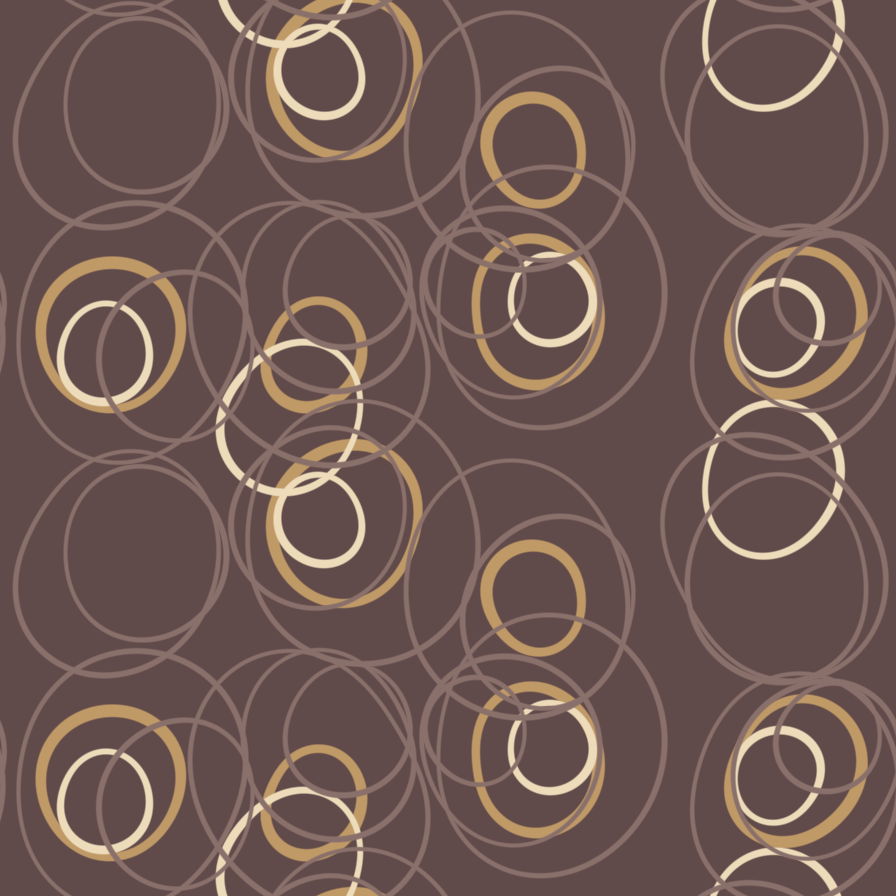
Reproduce this pattern procedurally as a three.js fragment shader.

```glsl
// Draws loose clusters of hand-drawn tan, cream and mauve rings on a dark plum ground.
varying vec2 vUv;

const vec3 PLUM  = vec3(0.38, 0.29, 0.29);
const vec3 MAUVE = vec3(0.54, 0.44, 0.42);
const vec3 TAN   = vec3(0.75, 0.60, 0.40);
const vec3 CREAM = vec3(0.93, 0.86, 0.73);

const float TAU = 6.28319;
const vec2 GRID = vec2(4.0, 4.0);    // clusters across and up the canvas
const vec2 REPEAT = vec2(4.0, 2.0);  // clusters before the pattern repeats
const float SOFT = 0.0012;           // half width of the smoothed edge

float hash(vec2 cell, float salt) {
  return fract(sin(dot(vec3(cell, salt), vec3(127.1, 311.7, 74.7))) * 43758.5);
}

float pick(vec2 cell, float salt, float low, float high) {
  return mix(low, high, hash(cell, salt));
}

vec2 direction(vec2 cell, float salt) {
  float angle = TAU * hash(cell, salt);
  return vec2(cos(angle), sin(angle));
}

// Coverage of an uneven, upright oval stroke centred on the origin
float ring(vec2 p, float radius, float width, float stretch, vec2 cell, float salt) {
  float angle = atan(p.y, p.x);
  float lean = 2.0 * (angle - pick(cell, salt, -0.6, 0.6));
  float phase = TAU * hash(cell, salt + 0.5);
  float outline = radius * (1.0 - stretch * cos(lean) + 0.018 * sin(3.0 * angle + phase));
  float slope = 2.0 * stretch * sin(lean) + 0.054 * cos(3.0 * angle + phase);
  float dist = abs(length(p) - outline) / sqrt(1.0 + slope * slope);
  float halfWidth = 0.5 * width * (1.0 + 0.2 * sin(angle + phase));
  return 1.0 - smoothstep(-SOFT, SOFT, dist - halfWidth);
}

// Thin mauve loops that nearly touch along one side
float mauveRings(vec2 p, vec2 cell) {
  float width = 0.0056;
  float outer = pick(cell, 1.0, 0.11, 0.142);
  float middle = pick(cell, 2.0, 0.088, 0.115);
  float small = pick(cell, 3.0, 0.055, 0.08);
  vec2 q = p - 0.022 * direction(cell, 4.0);
  float cover = ring(q, outer, width, pick(cell, 5.0, 0.04, 0.14), cell, 6.0);
  q -= 1.3 * (outer - middle) * direction(cell, 7.0);
  cover = max(cover, ring(q, middle, width, pick(cell, 8.0, 0.03, 0.13), cell, 9.0));
  q -= (middle - small) * direction(cell, 10.0);
  float shown = step(0.6, hash(cell, 11.0));
  return max(cover, shown * ring(q, small, width, 0.04, cell, 12.0));
}

// Bold rings: x is tan coverage, y is cream coverage
vec2 boldRings(vec2 p, vec2 cell) {
  float secondColumn = 1.0 - step(0.5, abs(cell.x - 1.0));
  float loose = mod(cell.y + secondColumn, 2.0);
  float oddColumn = mod(cell.x, 2.0);
  float middleColumn = step(abs(cell.x - 1.5), 1.0);

  float tanRadius = mix(pick(cell, 13.0, 0.068, 0.09), 0.056, loose);
  float creamRadius = mix(pick(cell, 14.0, 0.042, 0.054), 0.08, loose);
  float shift = mix(0.8 * (tanRadius - creamRadius), 0.075, loose);

  float tanCover = ring(p, tanRadius, 0.0118, pick(cell, 15.0, 0.02, 0.1), cell, 16.0);
  vec2 q = p - shift * direction(cell, 17.0);
  float creamCover = ring(q, creamRadius, 0.0082, pick(cell, 18.0, 0.02, 0.09), cell, 19.0);
  // Loose clusters leave out some of their bold rings
  return vec2(tanCover, creamCover) * mix(vec2(1.0), vec2(middleColumn, oddColumn), loose);
}

void main() {
  vec2 home = floor(vUv * GRID);
  vec3 cover = vec3(0.0);  // tan, cream, mauve

  // Gather the strokes of this cluster and its neighbours
  for (int j = -1; j <= 1; j++) {
    for (int i = -1; i <= 1; i++) {
      vec2 place = home + vec2(float(i), float(j));
      vec2 cell = mod(place, REPEAT);
      vec2 jitter = vec2(pick(cell, 20.0, -0.03, 0.03), pick(cell, 21.0, -0.05, 0.05));
      vec2 p = vUv - (place + 0.5) / GRID - jitter;
      cover = max(cover, vec3(boldRings(p, cell), mauveRings(p, cell)));
    }
  }

  vec3 color = mix(PLUM, TAN, cover.x);
  color = mix(color, CREAM, cover.y);
  color = mix(color, MAUVE, cover.z);
  gl_FragColor = vec4(color, 1.0);
}
```
